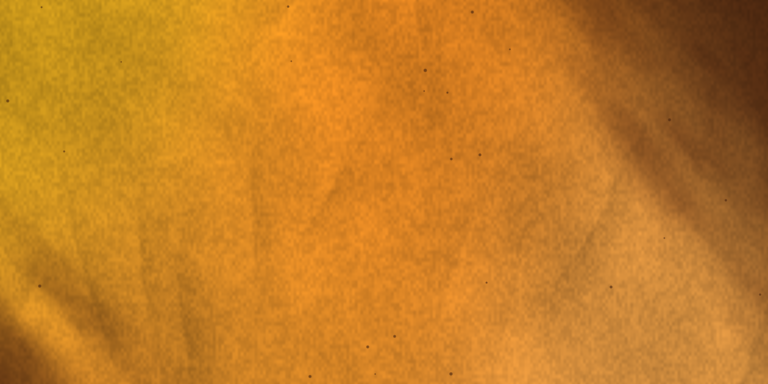
Reproduce this texture procedurally as a WebGL 2 fragment shader.

```glsl
#version 300 es
precision highp float;
// Aged amber paper: soft gold, orange and tan washes with burnt diagonal corners.
// Colour anchors are blended by distance, then shaded with stretched cloud noise,
// one-sided crumple folds, a fine fibre grain and a few dark specks.

uniform vec2 u_resolution;
out vec4 outColor;

const vec3 GOLD   = vec3(0.77, 0.58, 0.10);
const vec3 ORANGE = vec3(0.85, 0.49, 0.12);
const vec3 OCHRE  = vec3(0.80, 0.51, 0.15);
const vec3 TAN    = vec3(0.80, 0.54, 0.24);
const vec3 BURNT  = vec3(0.27, 0.13, 0.05);
const float WASH_FOCUS     = 5.0;   // how tightly each wash holds its place
const float CLOUD_CONTRAST = 0.30;
const float FOLD_CONTRAST  = 0.13;
const float GRAIN_SCALE    = 120.0; // fibres per canvas height
const float GRAIN_CONTRAST = 0.17;
const float SPECK_SCALE    = 14.0;
const float SPECK_SHARE    = 0.06;
const int   FOLDS          = 14;

// Integer hash, two cell coordinates to 0..1
float hash(vec2 cell) {
  uvec2 q = uvec2(ivec2(cell)) * uvec2(1597u, 7919u);
  uint n = (q.x ^ (q.y << 8)) * 747796u + q.y * 28913u + 977u;
  n = (n ^ (n >> 15)) * 739397u;
  n = (n ^ (n >> 13)) * 277803u;
  return float((n ^ (n >> 16)) & 65535u) / 65535.0;
}

float noise(vec2 p) {
  vec2 i = floor(p), f = fract(p);
  f = f * f * (3.0 - 2.0 * f);
  return mix(mix(hash(i), hash(i + vec2(1, 0)), f.x),
             mix(hash(i + vec2(0, 1)), hash(i + vec2(1, 1)), f.x), f.y);
}

float fbm(vec2 p) {
  float sum = 0.0, amp = 0.5;
  for (int i = 0; i < 5; i++) {
    sum += amp * noise(p);
    p = mat2(0.8, 0.6, -0.6, 0.8) * p * 2.03 + 17.0;
    amp *= 0.5;
  }
  return sum;
}

float wash(vec2 p, vec2 centre) {
  vec2 d = p - centre;
  return exp(-WASH_FOCUS * dot(d, d));
}

// Smooth blend of the colour anchors
vec3 paperColor(vec2 p) {
  float g = wash(p, vec2(0.15, 0.80));
  float o = wash(p, vec2(1.02, 0.58));
  float c = wash(p, vec2(0.55, 0.25));
  float t = wash(p, vec2(1.70, 0.22));
  return (GOLD * g + ORANGE * o + OCHRE * c + TAN * t) / (g + o + c + t);
}

// Folds: a crisp edge on one side, a slow fade on the other
float folds(vec2 p) {
  float sum = 0.0;
  vec2 q = p + 0.09 * (vec2(fbm(p * 4.0), fbm(p * 4.0 + 31.0)) - 0.5);
  for (int i = 0; i < FOLDS; i++) {
    float id = float(i);
    vec2 centre = vec2((id + hash(vec2(id, 3.0))) * 2.0 / float(FOLDS),
                       hash(vec2(id, 11.0)));
    float angle = mix(-0.75, 0.5, hash(vec2(id, 23.0)));
    vec2 along = vec2(-sin(angle), cos(angle));
    vec2 d = q - centre;
    float across = dot(d, vec2(along.y, -along.x));
    float reach = dot(d, along) / mix(0.12, 0.28, hash(vec2(id, 37.0)));
    float side = smoothstep(-0.008, 0.008, across) * exp(-max(across, 0.0) * 15.0);
    float tone = hash(vec2(id, 41.0)) < 0.6 ? -1.0 : 0.6;
    sum += tone * side * exp(-reach * reach);
  }
  return sum;
}

float specks(vec2 p) {
  vec2 cell = floor(p * SPECK_SCALE), f = fract(p * SPECK_SCALE);
  vec2 centre = 0.2 + 0.6 * vec2(hash(cell + 71.0), hash(cell + 113.0));
  float radius = mix(0.02, 0.06, hash(cell + 151.0));
  float soft = SPECK_SCALE / u_resolution.y;
  float dot1 = 1.0 - smoothstep(radius - soft, radius + soft, length(f - centre));
  return dot1 * step(hash(cell + 191.0), SPECK_SHARE);
}

void main() {
  vec2 p = gl_FragCoord.xy / u_resolution.y;
  p.x *= 2.0 * u_resolution.y / u_resolution.x; // width always spans two units

  // Clouds stretched along the falling diagonal
  vec2 streak = vec2(dot(p, vec2(0.76, 0.65)), dot(p, vec2(0.65, -0.76)));
  float bands = fbm(streak * vec2(6.0, 1.6) + 5.0) - 0.48;
  float clouds = fbm(p * vec2(3.6, 2.6) + 43.0) - 0.48;

  // Burnt corners, with streaky borders
  float right = dot(p, vec2(0.816, 0.578)) + 0.40 * bands + 0.22 * clouds;
  float left = streak.x + 0.34 * bands + 0.12 * clouds;
  float burn = 0.92 * smoothstep(1.54, 2.13, right);
  burn = max(burn, 0.85 * (1.0 - smoothstep(0.03, 0.40, left)));

  vec3 color = mix(paperColor(p + 0.12 * clouds), BURNT, burn);
  float light = 1.0 + CLOUD_CONTRAST * (0.6 * bands + clouds)
              + FOLD_CONTRAST * folds(p);

  // Fine fibres and a coarser mottling
  float grain = noise(p * GRAIN_SCALE * vec2(1.15, 0.85)) - 0.5;
  grain += 0.6 * (noise(p * GRAIN_SCALE * 0.45 + 67.0) - 0.5);
  light += GRAIN_CONTRAST * 0.75 * grain;

  color *= light;
  color = mix(color, BURNT, 0.65 * specks(p));
  outColor = vec4(clamp(color, 0.0, 1.0), 1.0);
}
```
